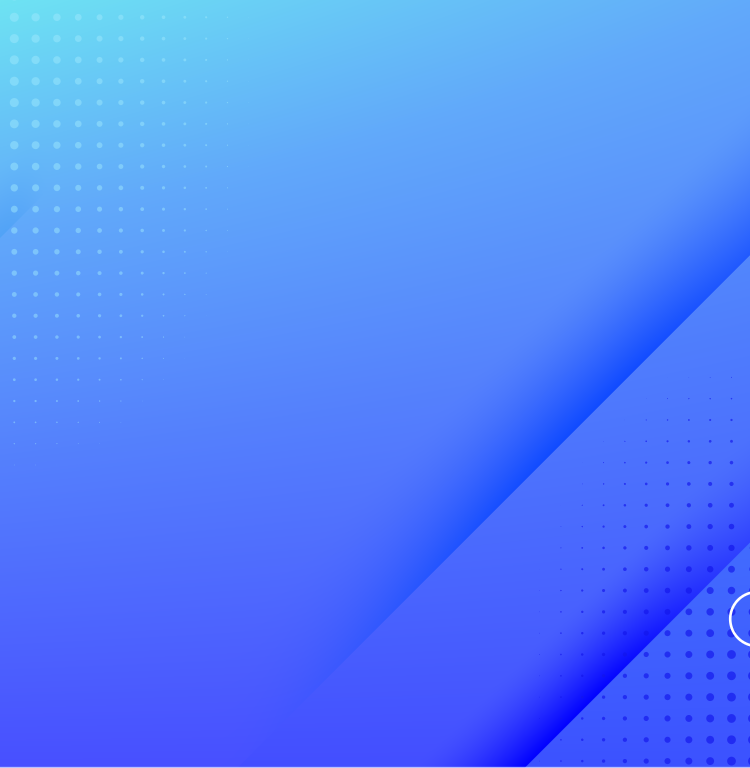
Write a WebGL 2 fragment shader that draws this background.

```glsl
#version 300 es
precision highp float;

uniform vec2 u_resolution;
out vec4 fragColor;

// Lengths are fractions of the canvas height
#define CORNER_FOLD 0.310
#define MAIN_FOLD 1.309
#define LOWER_FOLD 1.683
#define MAIN_SHADOW_WIDTH 0.145
#define LOWER_SHADOW_WIDTH 0.105
#define DOT_SPACING 0.02776
#define DOT_RADIUS 0.0062
#define RING_CENTER vec2(0.986, 0.806)
#define RING_RADIUS 0.0352
#define RING_STROKE 0.0034

const vec3 CYAN = vec3(0.43, 0.89, 0.95);
const vec3 SKY = vec3(0.38, 0.66, 0.98);
const vec3 AZURE = vec3(0.33, 0.50, 0.99);
const vec3 INDIGO = vec3(0.28, 0.31, 1.00);
const vec3 MAIN_SHADE = vec3(0.06, 0.29, 1.00);
const vec3 LOWER_SHADE = vec3(0.00, 0.00, 1.00);
const vec3 CORNER_SHADE = vec3(0.29, 0.63, 0.96);
const vec3 PALE_DOT = vec3(0.62, 0.91, 0.99);
const vec3 DARK_DOT = vec3(0.07, 0.08, 0.92);

// Coverage of the region where distance is negative
float fill(float distance, float pixel) {
    return clamp(0.5 - distance / pixel, 0.0, 1.0);
}

// Four-stop ramp, tilted at the top and level at the bottom
vec3 backdrop(vec2 p) {
    float t = p.y + 0.3 * p.x * (1.0 - p.y);
    vec3 color = mix(CYAN, SKY, clamp(t / 0.3, 0.0, 1.0));
    color = mix(color, AZURE, clamp((t - 0.3) / 0.3, 0.0, 1.0));
    return mix(color, INDIGO, clamp((t - 0.6) / 0.4, 0.0, 1.0));
}

// Soft shade rising towards a diagonal fold, seen from its upper left
float foldShadow(float distance, float width) {
    return pow(clamp(1.0 + distance / width, 0.0, 1.0), 1.7);
}

// Signed distance to the diagonal x + y = offset
float foldDistance(vec2 p, float offset) {
    return (p.x + p.y - offset) * 0.70710678;
}

// Dot grid whose radius shrinks away from its anchor corner
float halftone(vec2 p, vec2 firstDot, vec2 corner, vec2 reach, float plateau, float pixel) {
    vec2 cell = floor((p - firstDot) / DOT_SPACING + 0.5);
    vec2 center = firstDot + cell * DOT_SPACING;
    vec2 away = abs(center - corner);
    away.y = max(away.y - plateau, 0.0);
    float radius = DOT_RADIUS * max(1.0 - length(away / reach), 0.0);
    float visible = smoothstep(0.0, 0.0006, radius);
    return fill(length(p - center) - radius, pixel) * visible;
}

void main() {
    float pixel = 1.0 / u_resolution.y;
    vec2 p = gl_FragCoord.xy * pixel;
    p.y = 1.0 - p.y;
    float right = u_resolution.x * pixel;

    vec3 base = backdrop(p);
    vec3 color = base;

    // Small fold at the left edge
    float corner = foldDistance(p, CORNER_FOLD);
    float cornerShade = foldShadow(corner, 0.07) * (1.0 - smoothstep(0.0, 0.065, p.x));
    color = mix(color, CORNER_SHADE, 0.7 * cornerShade * fill(corner, pixel));

    // Main fold, its shadow fading out towards the bottom
    float mainFold = foldDistance(p, MAIN_FOLD);
    float mainAlong = smoothstep(0.28, 0.74, p.x) * (1.0 - 0.25 * smoothstep(0.8, 1.0, p.x));
    vec3 shaded = mix(color, MAIN_SHADE, foldShadow(mainFold, MAIN_SHADOW_WIDTH) * mainAlong);
    vec3 panel = base * vec3(0.94, 0.98, 1.0);

    // Lower fold, its shadow fading out towards the right
    float lowerFold = foldDistance(p, LOWER_FOLD);
    float lowerAlong = 1.0 - 0.65 * smoothstep(0.76, 0.99, p.x);
    vec3 band = mix(panel, LOWER_SHADE, foldShadow(lowerFold, LOWER_SHADOW_WIDTH) * lowerAlong);
    vec3 lowerPanel = base * vec3(0.84, 1.03, 1.0);
    color = mix(band, shaded, fill(mainFold, pixel));
    color = mix(lowerPanel, color, fill(lowerFold, pixel));

    // Halftone corners
    float pale = halftone(p, vec2(0.0186, 0.0225), vec2(0.0), vec2(0.34, 0.51), 0.13, pixel);
    float dark = halftone(p, vec2(right - 0.0241, 0.991), vec2(right, 1.0),
                          vec2(0.293, 0.39), 0.153, pixel);
    color = mix(color, PALE_DOT, 0.48 * pale);
    color = mix(color, DARK_DOT, 0.65 * dark);

    // Outlined circle cut by the right edge
    float ring = abs(length(p - RING_CENTER) - RING_RADIUS) - 0.5 * RING_STROKE;
    color = mix(color, vec3(1.0), fill(ring, pixel));

    // Thin pale line along the bottom
    color = mix(color, vec3(0.85, 0.87, 1.0), 0.8 * fill(0.9985 - p.y, pixel));

    fragColor = vec4(color, 1.0);
}
```
